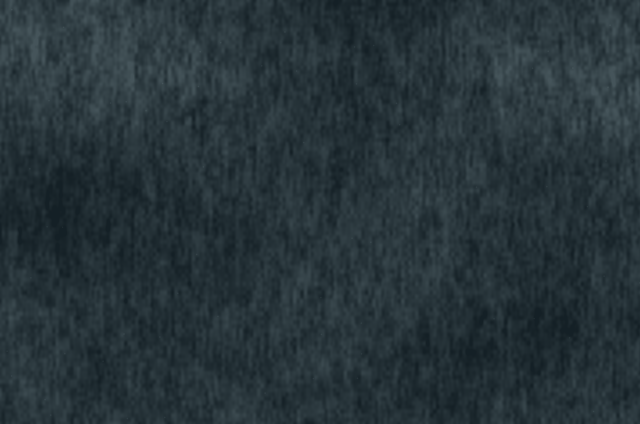
This texture is drawn by a Shadertoy shader. Its source:

```glsl
// Dark slate-blue worn fabric: soft cloudy patches under fine vertical fibres.

// Tones, one standard step apart around the middle
const vec3 MID_SLATE = vec3(0.154, 0.205, 0.227);
const vec3 TONE_STEP = vec3(0.039, 0.042, 0.042);
const vec2 TONE_RANGE = vec2(-1.9, 3.0);

// Cells per canvas height, across and along the fibres
const vec2 CLOUD_CELLS  = vec2(4.0, 5.0);
const vec2 MOTTLE_CELLS = vec2(34.0, 23.0);
const vec2 STREAK_CELLS = vec2(105.0, 17.0);
const vec2 FIBRE_CELLS  = vec2(125.0, 42.0);
const vec2 GRAIN_CELLS  = vec2(118.0, 100.0);
const float SPECK_CELLS = 22.0;

// Strength of each layer
const float CLOUD_GAIN  = 1.0;
const float MOTTLE_GAIN = 1.4;
const float STREAK_GAIN = 1.3;
const float FIBRE_GAIN  = 1.6;
const float GRAIN_GAIN  = 1.5;
const float SPECK_GAIN  = 1.1;
const float SPECK_SHARE = 0.10;
const float SPECK_RADIUS = 0.0032;

// Worn and shaded patches: centre x, centre y, radius, strength
const float PATCH_FLATTEN = 1.4;
const int PATCH_COUNT = 11;
const vec4 PATCHES[PATCH_COUNT] = vec4[](
    vec4(0.14, 0.84, 0.30, 1.35),
    vec4(1.46, 0.80, 0.24, 1.35),
    vec4(1.12, 0.83, 0.20, 0.85),
    vec4(0.83, 0.33, 0.22, 0.45),
    vec4(0.12, 0.02, 0.20, 0.40),
    vec4(0.04, 0.55, 0.22, -1.15),
    vec4(0.34, 0.50, 0.28, -0.55),
    vec4(0.83, 1.02, 0.18, -1.10),
    vec4(0.92, 0.02, 0.18, -0.65),
    vec4(1.22, 0.16, 0.24, -0.55),
    vec4(1.48, 0.43, 0.22, -0.60)
);

float hash(vec2 cell) {
    return fract(sin(dot(cell, vec2(12.9898, 78.233))) * 43758.5453);
}

// Smooth value noise centred on zero
float noise(vec2 p) {
    vec2 cell = floor(p);
    vec2 f = fract(p);
    f = f * f * (3.0 - 2.0 * f);
    float low  = mix(hash(cell), hash(cell + vec2(1.0, 0.0)), f.x);
    float high = mix(hash(cell + vec2(0.0, 1.0)), hash(cell + vec2(1.0, 1.0)), f.x);
    return mix(low, high, f.y) - 0.5;
}

// Broad light and shade
float clouds(vec2 p) {
    vec2 drift = 0.10 * vec2(noise(p * 5.0 + 3.0), noise(p * 5.0 + 41.0));
    float tone = 0.0;
    for (int i = 0; i < PATCH_COUNT; i++) {
        vec4 spot = PATCHES[i];
        vec2 d = (p + drift - spot.xy) * vec2(1.0, PATCH_FLATTEN) / spot.z;
        tone += spot.w * exp(-dot(d, d));
    }
    float haze = noise(p * CLOUD_CELLS + 7.0) + 0.6 * noise(p * CLOUD_CELLS * 2.3 + 19.0);
    return tone + CLOUD_GAIN * haze;
}

// Blotches, long streaks, short fibres and grain
float weave(vec2 p) {
    vec2 sway = p + vec2(0.004 * noise(p * 14.0 + 5.0), 0.0);
    return MOTTLE_GAIN * noise(p * MOTTLE_CELLS + 11.0)
         + STREAK_GAIN * noise(sway * STREAK_CELLS + 23.0)
         + FIBRE_GAIN * noise(sway * FIBRE_CELLS + 37.0)
         + GRAIN_GAIN * noise(p * GRAIN_CELLS + 53.0);
}

// Sparse pale lint, one possible speck per cell
float specks(vec2 p) {
    vec2 cell = floor(p * SPECK_CELLS);
    vec2 offset = 0.2 + 0.6 * vec2(hash(cell + 61.0), hash(cell + 83.0));
    float d = length(p - (cell + offset) / SPECK_CELLS);
    float present = step(hash(cell + 97.0), SPECK_SHARE);
    return present * (1.0 - smoothstep(0.0, SPECK_RADIUS, d));
}

void mainImage(out vec4 fragColor, in vec2 fragCoord) {
    vec2 p = fragCoord / iResolution.y;

    // Worn areas show more fibre contrast than shaded ones
    float shade = clouds(p);
    float contrast = clamp(0.95 + 0.15 * shade, 0.7, 1.2);
    float tone = shade + contrast * weave(p) + SPECK_GAIN * specks(p);

    tone = clamp(tone, TONE_RANGE.x, TONE_RANGE.y);
    fragColor = vec4(MID_SLATE + tone * TONE_STEP, 1.0);
}
```
